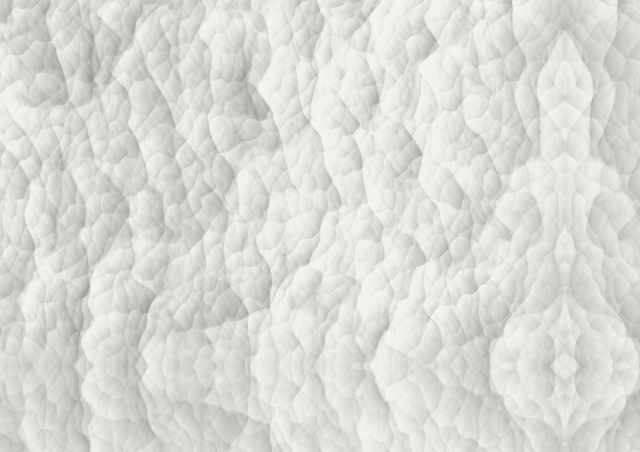
Give the GLSL for this texture, as a Shadertoy shader.

```glsl
// Crumpled white paper: layered cellular facets lit from the left, with shaded folds.
#define BASE_TONE 0.852
#define PAPER_WHITE 0.955
#define FOLD_DEPTH 0.105
#define FACET_DEPTH 0.125
#define WRINKLE_DEPTH 0.095
#define GRAIN_DEPTH 0.050
#define CREASE_SHADE 0.15
#define WARP 0.022
#define MIRROR_X 1.25
#define MIRROR_Y 0.19
#define TINT vec3(1.003, 1.0, 0.980)

vec3 hash3(vec2 cell) {
    vec3 h = fract(cell.xyx * vec3(0.1031, 0.1030, 0.0973));
    h += dot(h, h.yxz + 33.33);
    return fract((h.xxy + h.yzz) * h.zyx);
}

mat2 rotation(float angle) {
    float c = cos(angle), s = sin(angle);
    return mat2(c, s, -s, c);
}

// Smooth irregular swaying made of layered sines
vec2 sway(vec2 p) {
    vec2 offset = vec2(0.0);
    float amplitude = 1.0;
    for (int i = 0; i < 4; i++) {
        offset += amplitude * sin(p.yx * vec2(9.0, 11.0) + vec2(1.3, 4.1) * float(i));
        p = rotation(1.1) * p * 1.9 + offset * 0.05;
        amplitude *= 0.55;
    }
    return offset;
}

// x: lit slope of the nearest facets, y: shadow on the left side of upright creases
vec2 crumple(vec2 p, float sharpness) {
    vec2 cell = floor(p);
    vec2 nearest = vec2(9.0), second = vec2(9.0);
    float first = 9.0, next = 9.0, total = 0.0, slope = 0.0;
    for (int y = -1; y <= 1; y++)
    for (int x = -1; x <= 1; x++) {
        vec2 id = cell + vec2(x, y);
        vec3 random = hash3(id + 217.0);
        vec2 toSeed = id + 0.08 + 0.84 * random.xy - p;
        float dist = dot(toSeed, toSeed) + 0.12 * random.z;
        float weight = exp(-sharpness * dist);
        float tilt = fract(random.z * 17.0 + random.x * 5.0) - 0.5;
        slope += weight * (dot(toSeed, vec2(0.85, -0.4)) + 0.5 * tilt);
        total += weight;
        if (dist < first) {
            next = first; second = nearest;
            first = dist; nearest = toSeed;
        } else if (dist < next) {
            next = dist; second = toSeed;
        }
    }
    float gap = next - first;
    float facing = normalize(second - nearest + 1e-4).x;
    float shadow = exp(-7.0 * gap) * smoothstep(0.0, 0.06, gap);
    return vec2(slope / max(total, 1e-20), shadow * smoothstep(0.35, 1.0, facing));
}

void mainImage(out vec4 fragColor, in vec2 fragCoord) {
    vec2 uv = fragCoord / iResolution.y;

    // Folded symmetry along the right and lower bands
    vec2 p = vec2(MIRROR_X - abs(uv.x - MIRROR_X), MIRROR_Y + abs(uv.y - MIRROR_Y));
    vec2 bend = sway(p);
    vec2 q = p + WARP * bend;
    vec2 r = p + 0.4 * WARP * sway(p * 2.3 + 5.0);

    // Folds, facets, wrinkles and grain, mostly stretched upright
    vec2 fold = crumple(rotation(0.18) * q * vec2(7.5, 3.8), 26.0);
    vec2 facet = crumple(rotation(-0.3) * q * vec2(15.0, 9.0) + 31.0, 30.0);
    vec2 wrinkle = crumple(rotation(0.45) * r * vec2(31.0, 21.0) + 67.0, 24.0);
    vec2 grain = crumple(rotation(-0.6) * r * vec2(62.0, 48.0) + 113.0, 14.0);

    // Quieter relief near the mirrored bands and varying crease strength
    float calm = max(smoothstep(0.30, 0.20, uv.y), smoothstep(1.08, 1.20, uv.x));
    float relief = mix(1.0, 0.68, calm);
    float creased = smoothstep(-0.5, 1.2, bend.x + bend.y);
    float shade = FOLD_DEPTH * fold.x + FACET_DEPTH * facet.x
                + WRINKLE_DEPTH * wrinkle.x + GRAIN_DEPTH * grain.x;
    shade -= CREASE_SHADE * (creased * fold.y + 0.45 * facet.y + 0.2 * wrinkle.y);

    // Broad light: brightest in the middle, greyer at the sides
    float glow = exp(-5.0 * pow(uv.x - 0.84, 2.0));
    float tone = BASE_TONE + 0.055 * (glow - 0.4) + 0.008 * bend.y - 0.012 * calm;
    tone += relief * shade + 0.012;

    // Soft shoulder towards paper white
    tone = PAPER_WHITE - log(1.0 + exp((PAPER_WHITE - tone) * 32.0)) / 32.0;
    fragColor = vec4(clamp(tone * TINT, 0.0, 1.0), 1.0);
}
```
